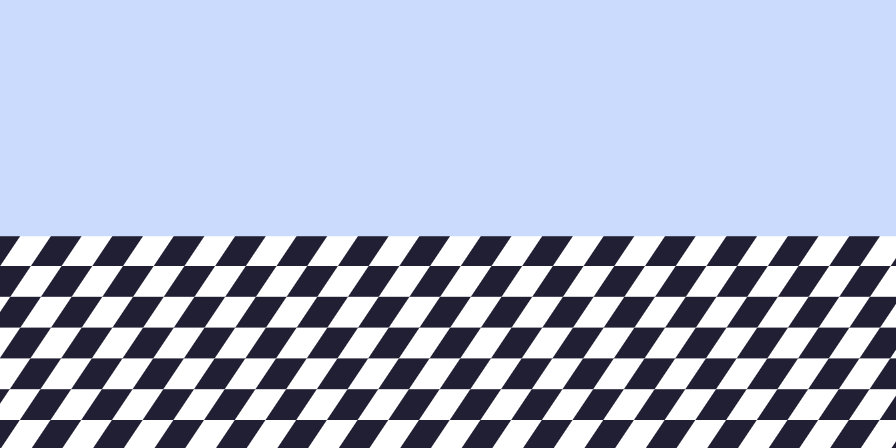
Reproduce this background procedurally as a WebGL 2 fragment shader.

```glsl
#version 300 es
precision highp float;

uniform vec2 u_resolution;
out vec4 fragColor;

// Triangle wave of period 2: positive on (0, 1), negative on (1, 2), unit slope.
vec2 stripeDistance(vec2 t) {
    return 0.5 - abs(mod(t + 0.5, 2.0) - 1.0);
}

// Smooth checkerboard: 1 on light cells, 0 on dark cells.
float checker(vec2 cell, vec2 blur) {
    vec2 side = clamp(2.0 * stripeDistance(cell) / blur, -1.0, 1.0);
    return 0.5 + 0.5 * side.x * side.y;
}

void main() {
    float pixel = 1.0 / u_resolution.y;
    vec2 p = gl_FragCoord.xy * pixel;

    // Slanted floor tiles
    vec2 tileSize = vec2(0.06854, 0.06875);
    float slant = 0.67;
    vec2 q = p - vec2(0.1128, 0.0625);
    q.x -= slant * q.y;
    vec2 blur = vec2(1.2, 1.0) * pixel / tileSize;
    vec3 floorColor = mix(vec3(0.13, 0.12, 0.20), vec3(1.0), checker(q / tileSize, blur));

    // Flat sky above the horizon
    vec3 skyColor = vec3(0.796, 0.859, 0.992);
    float sky = clamp((p.y - 0.4727) / pixel + 0.5, 0.0, 1.0);

    fragColor = vec4(mix(floorColor, skyColor, sky), 1.0);
}
```
